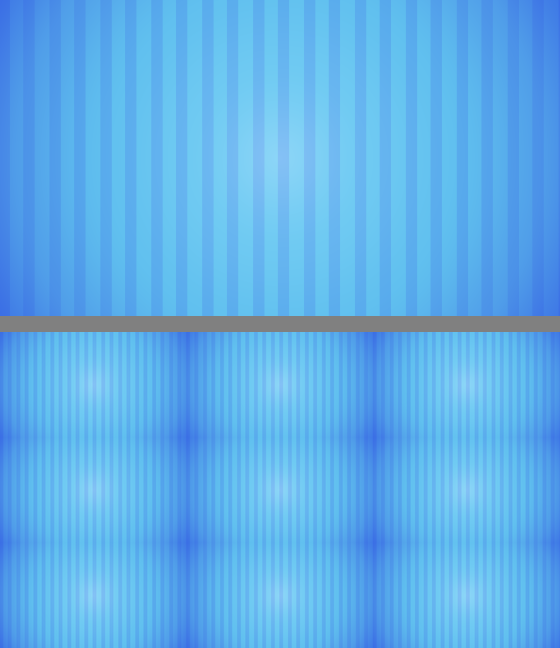
Top, the tile; bottom, the same tile 3 across and 3 down.
A WebGL 1 fragment shader for this background:

```glsl
precision highp float;
// Twenty-two vertical blue stripes under a round glow that fades to deeper
// blue at the sides and corners. A wrapped distance draws the stripes, and
// a radial ramp symmetric about the centre keeps opposite edges equal.

uniform vec2 u_resolution;

// Coverage of the darker bands, smoothed over about one pixel.
float darkBand(float x) {
  float repeats = 22.0;
  float cell = x * repeats + 0.345;
  // Every second band sits slightly to the left.
  float offset = mix(0.012, -0.018, mod(floor(cell), 2.0));
  float fromCentre = abs(fract(cell) - 0.5 - offset);
  float blur = 0.6 * repeats / u_resolution.x;
  return 1.0 - smoothstep(0.223 - blur, 0.223 + blur, fromCentre);
}

// Light stripe colour from the pale centre to the deep blue corners.
vec3 radialBlue(float radius) {
  vec3 color = mix(vec3(0.56, 0.84, 0.97), vec3(0.44, 0.795, 0.95), smoothstep(-0.08, 0.34, radius));
  color = mix(color, vec3(0.375, 0.75, 0.935), smoothstep(0.24, 0.70, radius));
  color = mix(color, vec3(0.305, 0.60, 0.91), smoothstep(0.60, 1.04, radius));
  return mix(color, vec3(0.24, 0.46, 0.90), smoothstep(0.92, 1.20, radius));
}

void main() {
  vec2 uv = gl_FragCoord.xy / u_resolution;

  // Radius is 1 at the middle of the left and right edges.
  vec2 fromCentre = (uv - 0.5) * vec2(2.0, 2.0 * u_resolution.y / u_resolution.x);
  float radius = length(fromCentre);
  vec3 color = radialBlue(radius);

  // The bands lose contrast towards the sides.
  float contrast = mix(1.0, 0.5, smoothstep(0.6, 1.1, radius));
  color -= vec3(0.030, 0.080, 0.008) * contrast * darkBand(uv.x);

  gl_FragColor = vec4(color, 1.0);
}
```
